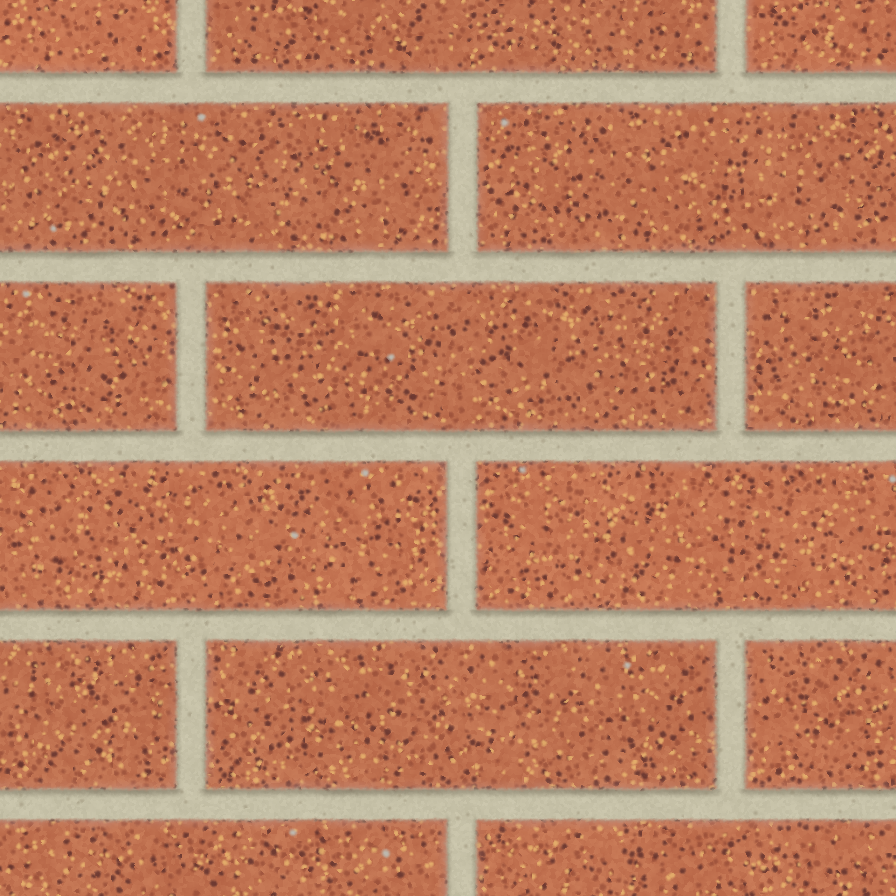
Reproduce this texture procedurally as a WebGL 2 fragment shader.

```glsl
#version 300 es
precision highp float;
// Running-bond wall: five courses of speckled orange brick in pale mortar.
// A rounded-box distance shapes each brick; cellular noise scatters the grit,
// and layered sines roughen the edges and cloud the clay.
uniform vec2 u_resolution;
out vec4 fragColor;

float hash(vec2 p) {
  vec3 v = fract(vec3(p.xyx) * vec3(0.1031, 0.1030, 0.0973));
  v += dot(v, v.yzx + 33.33);
  return fract((v.x + v.y) * v.z);
}

// Distance to the nearest scattered point (x) and its random value (y).
vec2 cellular(vec2 p) {
  vec2 cell = floor(p), nearest = vec2(9.0, 0.0);
  for (int j = -1; j <= 1; j++)
    for (int i = -1; i <= 1; i++) {
      vec2 id = cell + vec2(i, j);
      vec2 point = id + vec2(hash(id + 17.0), hash(id + 71.0));
      float dist = length(p - point);
      if (dist < nearest.x) nearest = vec2(dist, hash(id + 137.0));
    }
  return nearest;
}

// Soft clouds from rotated sine layers, about -1 to 1.
float waves(vec2 p) {
  float sum = 0.0, gain = 0.5;
  for (int i = 0; i < 4; i++) {
    sum += gain * sin(p.x + 1.7 * sin(p.y)) * cos(p.y + 1.3 * sin(p.x));
    p = mat2(1.4, 1.1, -1.1, 1.4) * p + 2.3;
    gain *= 0.6;
  }
  return sum;
}

// Coverage of grit: a share of the cells holds a grain of varied radius.
float grit(vec2 p, float scale, float share, float radius, float pixel) {
  vec2 c = cellular(p * scale);
  float size = radius * mix(0.6, 1.2, fract(c.y * 57.0));
  float soft = 0.12 + pixel * scale;
  return (1.0 - smoothstep(size - soft, size + soft, c.x)) * step(c.y, share);
}

void main() {
  vec2 uv = gl_FragCoord.xy / u_resolution;
  float pixel = 1.0 / min(u_resolution.x, u_resolution.y);

  // Courses, with every other one shifted by half a brick.
  vec2 period = vec2(0.602, 0.2);
  vec2 grid = (uv - vec2(0.2145, 0.1022)) / period;
  float row = floor(grid.y);
  grid.x -= 0.5 * mod(row, 2.0) + 0.003 * (hash(vec2(row + 9.0, 4.0)) - 0.5);
  vec2 id = floor(grid) + 20.0;
  vec2 q = (fract(grid) - 0.5) * period;

  // Brick outline with small chips and slight wobble.
  vec2 halfSize = vec2(0.2850, 0.0834);
  float chips = 0.0012 * waves(uv * 330.0) + 0.0009 * waves(uv * 45.0);
  vec2 edge = abs(q) - halfSize + 0.003;
  float d = length(max(edge, 0.0)) + min(max(edge.x, edge.y), 0.0) - 0.003 + chips;
  float brickMask = 1.0 - smoothstep(-0.0011 - pixel, 0.0011 + pixel, d);

  // Mortar: sandy grain, shaded under the brick above and beside the joints.
  float sand = cellular(uv * 300.0).y - 0.5;
  vec3 mortar = vec3(0.775, 0.755, 0.655) + 0.035 * sand + 0.018 * waves(uv * 60.0);
  float below = smoothstep(0.0, 0.004, -q.y - halfSize.y + 0.003);
  float beside = smoothstep(0.0, 0.004, abs(q.x) - halfSize.x + 0.003);
  float shade = below * (1.0 - smoothstep(0.001, 0.0105, d));
  shade = max(shade, 0.55 * beside * (1.0 - smoothstep(0.0, 0.006, d)));
  shade *= 0.8 + 0.3 * waves(uv * 24.0);
  mortar = mix(mortar, vec3(0.49, 0.46, 0.38), 0.72 * clamp(shade, 0.0, 1.0));
  float pits = grit(uv + 0.37, 120.0, 0.06, 0.25, pixel);
  mortar = mix(mortar, vec3(0.60, 0.56, 0.46), 0.5 * pits);

  // Clay: fine mottling over broad clouds, with a tone for each brick.
  vec2 rough = uv + 0.0012 * vec2(waves(uv * 210.0), waves(uv * 210.0 + 40.0));
  float cloud = waves(uv * 17.0 + id * 3.0);
  float mottle = cellular(rough * 190.0).y;
  float tone = 0.5 + 0.55 * (mottle - 0.5) + 0.25 * cloud + 0.22 * waves(uv * 130.0);
  vec3 clay = mix(vec3(0.715, 0.395, 0.275), vec3(0.80, 0.500, 0.358), clamp(tone, 0.0, 1.0));
  clay *= 0.98 + 0.05 * hash(id);

  // Grains: rust, dark iron, pale gold and a few grey chips.
  float crowd = 0.04 * cloud;
  float rust = grit(rough + 0.13, 125.0, 0.27 + crowd, 0.38, pixel);
  float iron = grit(rough + 0.51, 115.0, 0.17 + crowd, 0.35, pixel);
  float gold = grit(rough + 0.83, 130.0, 0.16 - crowd, 0.36, pixel);
  float chip = grit(rough + 0.29, 65.0, 0.004, 0.35, pixel);
  clay = mix(clay, vec3(0.58, 0.29, 0.21), 0.7 * rust);
  clay = mix(clay, vec3(0.36, 0.18, 0.17), 0.8 * iron);
  clay = mix(clay, vec3(0.91, 0.71, 0.43), 0.85 * gold);
  clay = mix(clay, vec3(0.74, 0.72, 0.68), chip);

  // Worn rim: dusty pink bloom, pale crumbs and dark nicks.
  float bloom = smoothstep(-0.014, 0.0, d) * (0.35 + 0.4 * waves(uv * 33.0 + 5.0));
  clay = mix(clay, vec3(0.76, 0.54, 0.48), clamp(bloom, 0.0, 0.6));
  float rim = smoothstep(-0.0045, -0.0005, d);
  clay = mix(clay, vec3(0.70, 0.57, 0.49), 0.6 * rim);
  float nick = grit(uv + 0.67, 150.0, 0.22, 0.4, pixel);
  clay = mix(clay, vec3(0.38, 0.25, 0.22), 0.7 * rim * nick);

  fragColor = vec4(mix(mortar, clay, brickMask), 1.0);
}
```
